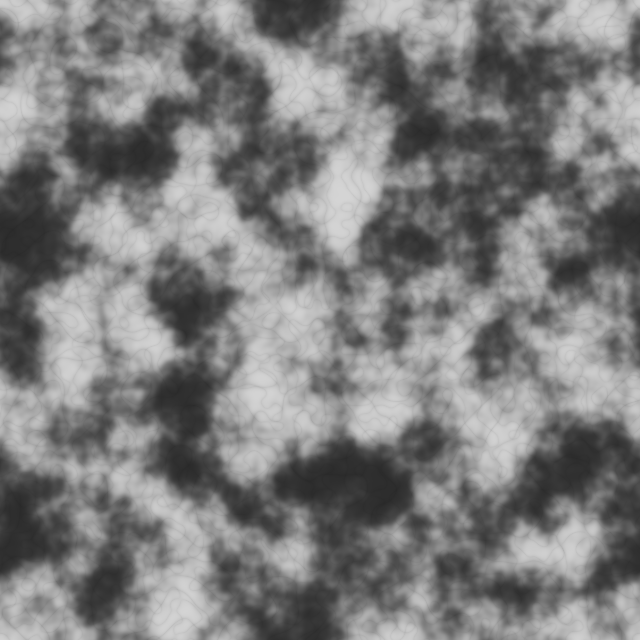
Write a Shadertoy shader that draws this texture.

```glsl
const float MID_GREY = 0.507;
const float GREY_REACH = 0.33;
const float CLOUD_SPREAD = 0.284;

uint scramble(uint x) {
    x ^= x >> 16;
    x *= 0x7feb352du;
    x ^= x >> 15;
    x *= 0x846ca68bu;
    return x ^ (x >> 16);
}

// Unit gradient of a lattice corner, wrapped to the period
vec2 cornerGradient(ivec2 corner, int period, uint seed) {
    uvec2 c = uvec2((corner % period + period) % period);
    uint h = scramble(c.x + scramble(c.y + scramble(seed)));
    float angle = 6.28318 * float(h >> 8) / 16777216.0;
    return vec2(cos(angle), sin(angle));
}

// Tiling gradient noise, shifted so that octaves do not share corners
float gradientNoise(vec2 uv, int period, uint seed) {
    vec2 p = uv * float(period) + fract(float(seed) * vec2(0.618, 0.755));
    ivec2 cell = ivec2(floor(p));
    vec2 f = fract(p);
    vec2 fade = f * f * f * (f * (f * 6.0 - 15.0) + 10.0);
    vec2 e = vec2(1.0, 0.0);
    float a = dot(cornerGradient(cell, period, seed), f);
    float b = dot(cornerGradient(cell + ivec2(1, 0), period, seed), f - e.xy);
    float c = dot(cornerGradient(cell + ivec2(0, 1), period, seed), f - e.yx);
    float d = dot(cornerGradient(cell + ivec2(1, 1), period, seed), f - e.xx);
    return mix(mix(a, b, fade.x), mix(c, d, fade.x), fade.y);
}

// Broad drift plus successively finer puffs
float clouds(vec2 uv) {
    float sum = 0.55 * gradientNoise(uv, 4, 1u);
    float weight = 1.0;
    int period = 8;
    for (uint octave = 2u; octave < 6u; octave++) {
        sum += weight * gradientNoise(uv, period, octave);
        weight *= 0.56;
        period *= 2;
    }
    return sum;
}

// Thin creases along the zero lines of the noise
float veins(vec2 uv, int period, uint seed, float sharpness) {
    return exp(-sharpness * abs(gradientNoise(uv, period, seed)));
}

void mainImage(out vec4 fragColor, in vec2 fragCoord) {
    vec2 uv = fragCoord / iResolution.xy;

    // The curve spreads the greys almost evenly between dark and light
    float density = clouds(uv) / CLOUD_SPREAD;
    float grey = MID_GREY + GREY_REACH * tanh(0.8 * density);

    // Faint veins, strongest in the light parts
    float crease = 0.08 * veins(uv, 22, 11u, 15.0)
                 + 0.06 * veins(uv, 38, 12u, 11.0);
    grey *= 1.0 - crease;

    fragColor = vec4(vec3(grey), 1.0);
}
```
